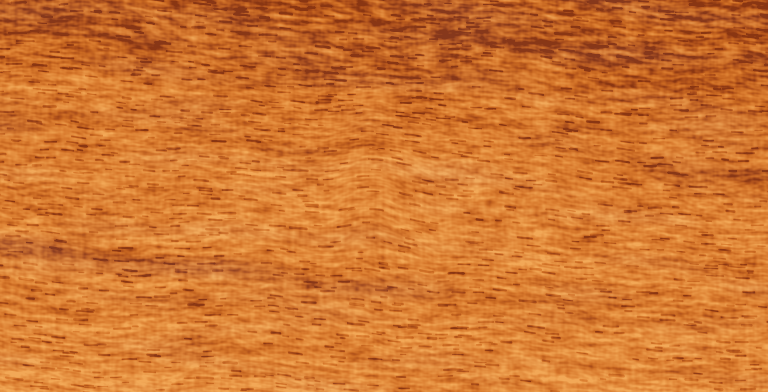
Write a Shadertoy shader that draws this texture.

```glsl
// Varnished orange-brown wood plank with fine wavy grain, dark streaks and short pores.

vec2 hash2(vec2 p) {
    vec3 q = fract(p.xyx * vec3(0.1031, 0.1030, 0.0973));
    q += dot(q, q.yzx + 33.33);
    return fract((q.xx + q.yz) * q.zy);
}

float cornerSlope(vec2 cell, vec2 offset) {
    float angle = 6.2832 * hash2(cell).x;
    return dot(vec2(cos(angle), sin(angle)), offset);
}

float gradientNoise(vec2 p) {
    vec2 i = floor(p), f = p - i;
    vec2 u = f * f * f * (f * (f * 6.0 - 15.0) + 10.0);
    vec2 e = vec2(1.0, 0.0);
    float low = mix(cornerSlope(i, f), cornerSlope(i + e, f - e), u.x);
    float high = mix(cornerSlope(i + e.yx, f - e.yx), cornerSlope(i + 1.0, f - 1.0), u.x);
    return mix(low, high, u.y);
}

// Soft elliptical spot
float blob(vec2 p, vec2 center, vec2 radius) {
    vec2 d = (p - center) / radius;
    return exp(-dot(d, d));
}

// Soft band along the line y = start + slope * x
float band(vec2 p, float start, float slope, float width) {
    float d = (p.y - start - slope * p.x) / width;
    return exp(-d * d);
}

// One layer of short dashes scattered over shifted rows
float pores(vec2 p, vec2 cellSize, float density, float pixel) {
    float row = floor(p.y / cellSize.y);
    p.x += cellSize.x * hash2(vec2(row, 7.0)).x;
    vec2 cell = vec2(floor(p.x / cellSize.x), row);
    vec2 rnd = hash2(cell + 51.0), size = hash2(cell + 173.0);
    vec2 local = p - (cell + 0.5 + 0.3 * (rnd - 0.5)) * cellSize;
    float halfLength = cellSize.x * mix(0.12, 0.34, size.x);
    float halfWidth = cellSize.y * mix(0.10, 0.17, size.y);
    float d = length(vec2(max(abs(local.x) - halfLength, 0.0), local.y)) - halfWidth;
    float present = step(hash2(cell + 311.0).x, density);
    return present * (1.0 - smoothstep(-pixel, pixel, d));
}

// Grain direction: gentle fall to the right, slow waves and a central arch
vec2 grainSpace(vec2 p) {
    float arch = 0.028 * blob(p, vec2(0.95, 0.48), vec2(0.10, 0.22));
    float wave = 0.022 * gradientNoise(p * vec2(2.2, 3.0) + 4.0)
               + 0.005 * gradientNoise(p * vec2(11.0, 9.0));
    return vec2(p.x, p.y + 0.065 * p.x - arch + wave);
}

vec3 woodColor(float t) {
    const vec3 umber = vec3(0.54, 0.21, 0.07);
    const vec3 russet = vec3(0.68, 0.31, 0.10);
    const vec3 amber = vec3(0.78, 0.40, 0.125);
    const vec3 orange = vec3(0.85, 0.48, 0.18);
    const vec3 honey = vec3(0.89, 0.55, 0.24);
    const vec3 straw = vec3(0.95, 0.66, 0.34);
    vec3 c = mix(umber, russet, clamp(t / 0.2, 0.0, 1.0));
    c = mix(c, amber, clamp((t - 0.2) / 0.2, 0.0, 1.0));
    c = mix(c, orange, clamp((t - 0.4) / 0.2, 0.0, 1.0));
    c = mix(c, honey, clamp((t - 0.6) / 0.2, 0.0, 1.0));
    return mix(c, straw, clamp((t - 0.8) / 0.3, 0.0, 1.0));
}

void mainImage(out vec4 fragColor, in vec2 fragCoord) {
    vec2 p = fragCoord / iResolution.y;
    float pixel = 0.7 / iResolution.y;
    vec2 g = grainSpace(p);

    // Broad light and dark zones
    float topZone = smoothstep(0.76, 0.98, g.y + 0.04 * gradientNoise(g * vec2(2.0, 14.0)));
    float streak = band(p, 0.37, -0.11, 0.035) * (1.0 - smoothstep(0.7, 1.5, p.x));
    streak += 0.8 * band(p, 0.67, -0.06, 0.028) * smoothstep(1.2, 1.9, p.x);
    streak += 0.8 * blob(g, vec2(0.80, 0.665), vec2(0.16, 0.016));
    streak += 0.5 * blob(p, vec2(0.0, 0.70), vec2(0.25, 0.04));
    float glow = blob(p, vec2(1.0, 0.45), vec2(0.35, 0.22));
    float tone = 0.68 - 0.36 * topZone - 0.30 * streak + 0.10 * glow;
    tone += 0.09 * (1.0 - smoothstep(0.02, 0.22, p.y));
    tone -= 0.08 * smoothstep(0.58, 0.72, g.y) * (1.0 - topZone);
    tone += 0.20 * gradientNoise(g * vec2(1.3, 11.0) + 20.0);
    tone += 0.20 * gradientNoise(g * vec2(2.5, 28.0) + 60.0);

    // Fine fibres, coarser slanted ripples near the top, faint cross rays
    vec2 slanted = vec2(g.x, g.y + 0.10 * p.x);
    float fibres = 0.50 * gradientNoise(g * vec2(17.0, 92.0))
                 + 0.30 * gradientNoise(g * vec2(7.0, 51.0) + 31.0)
                 + 0.30 * gradientNoise(g * vec2(58.0, 147.0) + 83.0);
    float ripples = gradientNoise(slanted * vec2(19.0, 71.0) + 11.0);
    float rays = gradientNoise(g * vec2(113.0, 24.0) + 47.0);
    tone += fibres + 0.45 * topZone * ripples + 0.14 * rays;

    // Pores in three sizes
    float pore = 0.0;
    for (int i = 0; i < 3; i++) {
        float k = float(i);
        vec2 cellSize = vec2(0.044, 0.0145) * (1.0 + 0.22 * k);
        pore = max(pore, pores(g + 3.7 * k, cellSize, 0.17, pixel));
    }
    tone -= 0.42 * pore;

    // Duller, browner tint in streaks and drifting patches
    vec3 color = woodColor(tone);
    float dull = clamp(0.7 * streak + 0.3 * topZone
               + 0.9 * gradientNoise(g * vec2(3.0, 17.0) + 90.0), 0.0, 1.0);
    color += dull * vec3(-0.02, 0.015, 0.06);
    fragColor = vec4(clamp(color, 0.0, 1.0), 1.0);
}
```
